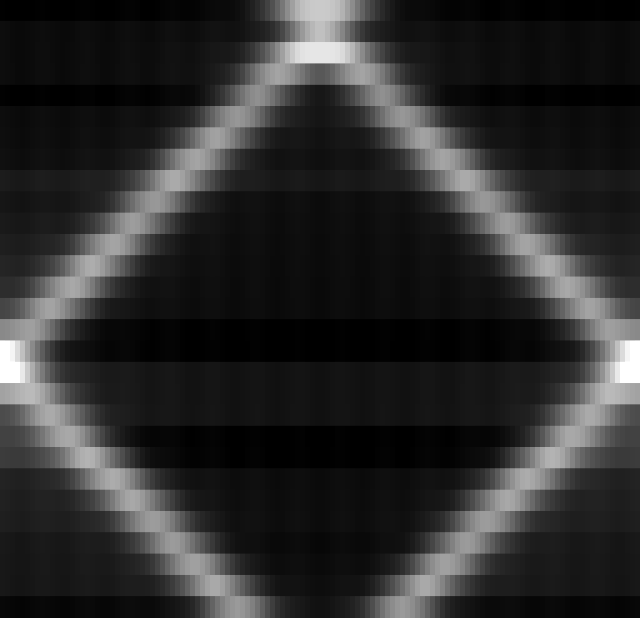
Give the GLSL for this background, as a Shadertoy shader.

```glsl
// Draws a blurred grey diamond on black, sliced into horizontal bands.
#define ROWS 29.0
#define COLUMNS 128.0
#define HALF_SPAN 15.0
#define EQUATOR 17.0
#define SLOPE 0.957
#define RIDGE_WIDTH 1.13
#define RIDGE_LEVEL 0.48
#define HALO_LEVEL 0.12
#define HALO_REACH 2.5
#define FLOOR_LEVEL 0.042
#define RIPPLE 0.008

// One for rows first..last, zero elsewhere.
float band(float row, float first, float last) {
    return step(first - 0.5, row) * step(row, last + 0.5);
}

// Soft bell with a wider, faint halo.
float ridge(float d) {
    float bell = exp(-0.5 * d * d / (RIDGE_WIDTH * RIDGE_WIDTH));
    return RIDGE_LEVEL * bell + HALO_LEVEL * exp(-abs(d) / HALO_REACH);
}

// Background level: quiet and lifted bands, brighter outside the diamond.
float backdrop(float row, float x, float edge) {
    float level = FLOOR_LEVEL;
    level += 0.028 * band(row, 17.0, 19.0) + 0.035 * band(row, 8.0, 8.0);
    level -= 0.045 * (band(row, 15.0, 16.0) + band(row, 20.0, 21.0));
    level -= 0.045 * (band(row, 4.0, 4.0) + band(row, 0.0, 0.0));
    level -= 0.02 * band(row, 25.0, 28.0);
    float outside = smoothstep(-1.0, 1.0, edge - x);
    float lift = 0.06 * smoothstep(5.0, 14.0, row) * band(row, 5.0, 27.0);
    lift += 0.13 * band(row, 20.0, 21.0);
    return level + outside * lift + RIPPLE * cos(3.14159 * x);
}

// Brightness of one band at a distance x from the nearer side.
float bandShade(float row, float x) {
    float edge = 0.1 + SLOPE * abs(row + 0.5 - EQUATOR);
    // The ridge folds back at both sides and at the centre line.
    float glow = ridge(x - edge) + ridge(x + edge)
               + ridge(2.0 * HALF_SPAN - x - edge);
    float gain = 0.96 + 0.05 * sin(1.256 * (row - 5.7));
    gain *= 1.0 - 0.38 * band(row, 1.0, 1.0) + 0.08 * band(row, 2.0, 2.0);
    gain *= 1.0 + 0.08 * band(row, 17.0, 17.0);
    return max(glow * gain + backdrop(row, x, edge), 0.0);
}

void mainImage(out vec4 fragColor, in vec2 fragCoord) {
    vec2 uv = fragCoord / iResolution.xy;

    // Fine column steps, folded left to right.
    float column = (floor(uv.x * COLUMNS) + 0.5) / COLUMNS;
    float x = HALF_SPAN * (1.0 - abs(2.0 * column - 1.0));

    // Bands count down from the top, with a one-pixel blend between them.
    float y = (1.0 - uv.y) * ROWS;
    float row = clamp(floor(y), 0.0, ROWS - 1.0);
    float pixel = ROWS / iResolution.y;
    float blend = smoothstep(1.0 - pixel, 1.0, y - row);
    float next = min(row + 1.0, ROWS - 1.0);
    float shade = mix(bandShade(row, x), bandShade(next, x), blend);

    fragColor = vec4(vec3(min(shade, 1.0)), 1.0);
}
```
